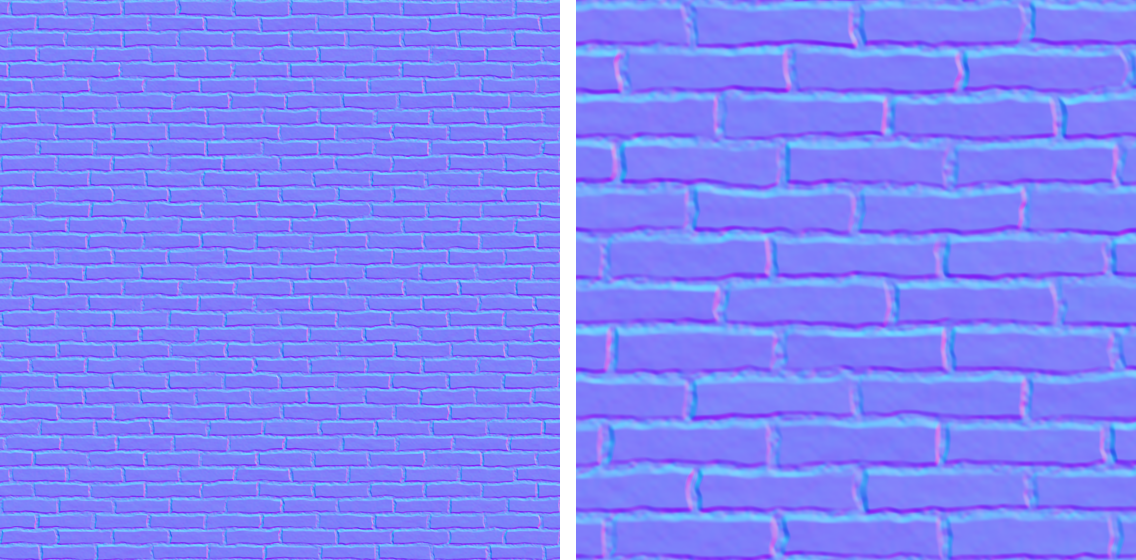
Left, the full canvas; right, a detail of the centre.
A three.js fragment shader for this texture map:

```glsl
// Normal map of a long-format brick wall in running bond with rough, upward-leaning mortar.
varying vec2 vUv;

const vec2 BRICKS = vec2(10.0, 36.0);      // repeats across and up
const vec2 HALF_SIZE = vec2(0.0462, 0.0095); // half a brick, in canvas units
const float BRICK_DROP = 0.001;            // brick sits this far below its cell centre
const float TOP_SLOPE = 0.0055;            // width of the soft bevel above a brick
const float SIDE_SLOPE = 0.0036;           // width of the bevel at the ends
const float BOTTOM_SLOPE = 0.0034;         // width of the sharp bevel below
const float MORTAR_DEPTH = 0.0016;
const float MORTAR_LEAN = 0.13;            // extra upward tilt of the mortar
const float MORTAR_GRAIN = 0.0011;
const float FACE_GRAIN = 0.00045;
const float ROW_JITTER = 0.24;             // random shift of a row, in bricks
const float STEP = 0.0009;                 // distance for the slope estimate
const float FLAT_BLUE = 0.98;

float hash(vec2 p) {
  vec3 q = fract(vec3(p.xyx) * vec3(0.1031, 0.1030, 0.0973));
  q += dot(q, q.yzx + 33.33);
  return fract((q.x + q.y) * q.z);
}

// Value noise in -0.5..0.5 that wraps after "cells" lattice cells
float noise(vec2 uv, vec2 cells, float seed) {
  vec2 p = uv * cells;
  vec2 i = floor(p);
  vec2 f = fract(p);
  f = f * f * (3.0 - 2.0 * f);
  vec2 a = mod(i, cells) + seed;
  vec2 b = mod(i + 1.0, cells) + seed;
  return mix(mix(hash(a), hash(vec2(b.x, a.y)), f.x),
             mix(hash(vec2(a.x, b.y)), hash(b), f.x), f.y) - 0.5;
}

// x: height of the wall, y: amount of mortar
vec2 wall(vec2 uv) {
  // Wavy courses and ragged edges
  vec2 p = uv;
  p.x += 0.004 * noise(uv, vec2(50.0, 72.0), 11.0)
       + 0.002 * noise(uv, vec2(150.0, 170.0), 23.0);
  p.y += 0.0034 * noise(uv, vec2(32.0, 36.0), 37.0)
       + 0.0020 * noise(uv, vec2(110.0, 140.0), 41.0);

  // Cell of the brick
  float row = mod(floor(p.y * BRICKS.y), BRICKS.y);
  float joint = mix(0.62, 0.1, mod(row, 2.0)) + ROW_JITTER * (hash(vec2(row, 71.0)) - 0.5);
  vec2 g = vec2(p.x * BRICKS.x - joint, p.y * BRICKS.y);
  vec2 id = vec2(mod(floor(g.x), BRICKS.x), row);
  vec2 local = (fract(g) - 0.5) / BRICKS;
  local.y += BRICK_DROP;

  // Size and lean of each brick
  vec2 vary = vec2(hash(id + 5.0), hash(id + 57.0));
  vec2 halfSize = HALF_SIZE - vec2(0.0016, 0.0010) * vary;
  vec2 lean = (vec2(hash(id + 83.0), hash(id + 97.0)) - vec2(0.5, 0.4)) * vec2(0.04, 0.07);
  local.y += local.x * 0.02 * (vary.x - 0.5);

  // Bevels into the mortar
  vec2 d = abs(local) - halfSize;
  float side = smoothstep(0.0, SIDE_SLOPE, d.x);
  float bed = smoothstep(0.0, local.y > 0.0 ? TOP_SLOPE : BOTTOM_SLOPE, d.y);
  float mortar = 1.0 - (1.0 - side) * (1.0 - bed);

  // Grain of mortar and of brick faces
  float crumbs = noise(uv, vec2(170.0, 210.0), 13.0)
               + 0.6 * noise(uv, vec2(300.0, 320.0), 29.0);
  float face = noise(uv, vec2(70.0, 110.0), 53.0)
             + 0.35 * noise(uv, vec2(250.0, 270.0), 61.0);
  float h = -MORTAR_DEPTH * mortar
          + MORTAR_GRAIN * crumbs * mortar
          + (FACE_GRAIN * face + dot(local, lean)) * (1.0 - mortar);
  return vec2(h, mortar);
}

void main() {
  vec2 dx = vec2(STEP, 0.0);
  vec2 dy = vec2(0.0, STEP);
  vec2 left = wall(vUv - dx);
  vec2 right = wall(vUv + dx);
  vec2 down = wall(vUv - dy);
  vec2 up = wall(vUv + dy);

  // Tilt from the slope of the wall
  vec2 tilt = vec2(left.x - right.x, down.x - up.x) / (2.0 * STEP);
  tilt.y += MORTAR_LEAN * 0.25 * (left.y + right.y + down.y + up.y);
  tilt /= sqrt(1.0 + dot(tilt, tilt));

  // Encode as colour, with a cool shift on upward slopes
  float red = 0.5 + 0.45 * tilt.x - 0.06 * max(tilt.y, 0.0);
  float green = 0.5 + 0.5 * tilt.y;
  float blue = FLAT_BLUE + 0.03 * tilt.y - 0.1 * tilt.x * tilt.x;
  gl_FragColor = vec4(clamp(vec3(red, green, blue), 0.0, 1.0), 1.0);
}
```
